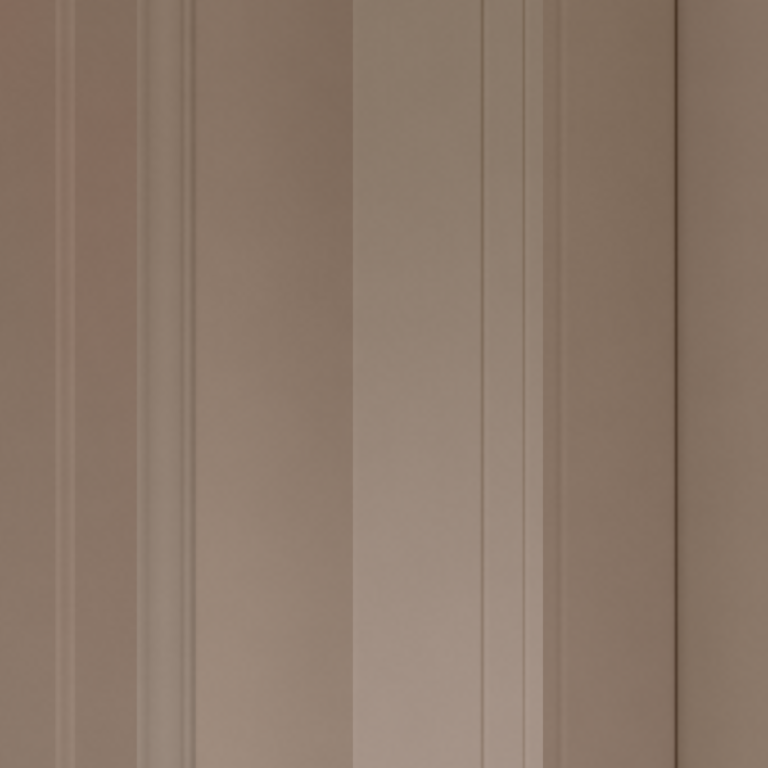
Give the GLSL for this pattern, as a WebGL 1 fragment shader.

```glsl
precision highp float;
// Softly lit brown wall panels with vertical mouldings, grooves and a dark seam.
uniform vec2 u_resolution;

float hash(vec2 p) {
  return fract(sin(dot(p, vec2(127.1, 311.7))) * 43758.5453);
}

float noise(vec2 p) {
  vec2 i = floor(p), f = fract(p);
  f = f * f * (3.0 - 2.0 * f);
  return mix(mix(hash(i), hash(i + vec2(1.0, 0.0)), f.x),
             mix(hash(i + vec2(0.0, 1.0)), hash(i + 1.0), f.x), f.y);
}

// Antialiased step at a vertical edge
float edge(float x, float at) {
  float soft = max(0.0012, 0.7 / u_resolution.x);
  return smoothstep(at - soft, at + soft, x);
}

float band(float x, float left, float right) {
  return edge(x, left) - edge(x, right);
}

// Soft vertical line
float line(float x, float at, float width) {
  float d = (x - at) / width;
  return exp(-d * d);
}

void main() {
  vec2 uv = gl_FragCoord.xy / u_resolution;
  float x = uv.x;
  float down = 1.0 - uv.y;
  float glow = smoothstep(0.0, 1.1, down);

  // Left wall with faint reddish mottling
  vec3 wall = mix(vec3(0.505, 0.425, 0.365), vec3(0.55, 0.475, 0.42), glow);
  float blush = noise(vec2(x * 9.0, uv.y * 5.0)) * (1.0 - 0.6 * down);
  wall += vec3(0.014, -0.006, -0.004) * blush;
  vec3 color = wall;

  // Narrow raised strip
  color += 0.022 * band(x, 0.072, 0.098);
  color += 0.018 * (line(x, 0.076, 0.003) + line(x, 0.094, 0.003));
  color -= 0.012 * line(x, 0.084, 0.004);

  // Rounded moulding
  vec3 moulding = mix(vec3(0.52, 0.445, 0.385), vec3(0.58, 0.515, 0.465), glow);
  moulding += 0.022 * line(x, 0.215, 0.014) + 0.02 * line(x, 0.181, 0.003);
  moulding += 0.018 * line(x, 0.244, 0.003);
  moulding -= 0.02 * line(x, 0.192, 0.004) + 0.03 * line(x, 0.237, 0.003);
  color = mix(color, moulding, edge(x, 0.178));

  // Broad panel, falling into shade toward its right edge
  vec3 panel = mix(vec3(0.53, 0.45, 0.39), vec3(0.625, 0.55, 0.495), glow);
  panel -= 0.035 * smoothstep(0.27, 0.46, x);
  color = mix(color, panel, edge(x, 0.255));
  color -= 0.045 * line(x, 0.252, 0.004);

  // Bright panel with two fine grooves
  vec3 bright = mix(vec3(0.54, 0.472, 0.41), vec3(0.65, 0.58, 0.535), glow);
  bright += 0.008 * line(x, 0.462, 0.004);
  bright -= vec3(0.075, 0.08, 0.09) * line(x, 0.628, 0.0025);
  bright -= vec3(0.06, 0.065, 0.075) * line(x, 0.682, 0.002);
  bright += 0.012 * (line(x, 0.634, 0.003) + line(x, 0.687, 0.003));
  color = mix(color, bright, edge(x, 0.4595));

  // Dark panel with a thin bead beside its left edge
  vec3 dark = mix(vec3(0.51, 0.432, 0.368), vec3(0.55, 0.47, 0.415), glow);
  dark -= 0.022 * smoothstep(0.74, 0.88, x);
  dark -= 0.022 * line(x, 0.727, 0.004);
  dark += 0.016 * line(x, 0.735, 0.004);
  color = mix(color, dark, edge(x, 0.707));

  // Far panel, lighter away from the seam
  vec3 far = mix(vec3(0.495, 0.418, 0.36), vec3(0.52, 0.445, 0.385), glow);
  far += 0.03 * smoothstep(0.88, 1.0, x);
  color = mix(color, far, edge(x, 0.881));
  color -= 0.17 * line(x, 0.8805, 0.0025) + 0.035 * line(x, 0.884, 0.009);

  // Subtle surface grain
  color += 0.008 * (noise(uv * 170.0) - 0.5) + 0.006 * (noise(uv * 24.0) - 0.5);
  gl_FragColor = vec4(color, 1.0);
}
```
